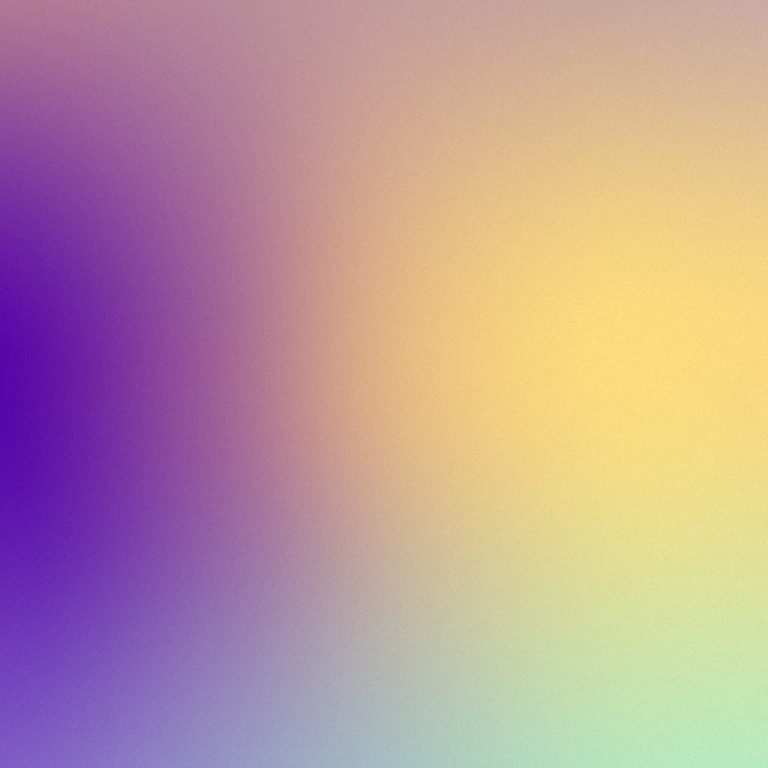
Write a Shadertoy shader that draws this background.

```glsl
// Soft mesh gradient: violet glow at left, gold at right, mint below, dusty rose above, fine grain.

// Each band holds five colours, evenly spaced from left to right.
const vec3 TOP_BAND[5] = vec3[5](
    vec3(0.70, 0.47, 0.58), vec3(0.71, 0.53, 0.60), vec3(0.76, 0.61, 0.61),
    vec3(0.78, 0.65, 0.61), vec3(0.79, 0.67, 0.64));
const vec3 MIDDLE_BAND[5] = vec3[5](
    vec3(0.34, 0.02, 0.66), vec3(0.59, 0.33, 0.60), vec3(0.88, 0.70, 0.52),
    vec3(0.985, 0.85, 0.49), vec3(0.98, 0.85, 0.50));
const vec3 BOTTOM_BAND[5] = vec3[5](
    vec3(0.50, 0.36, 0.77), vec3(0.57, 0.55, 0.77), vec3(0.65, 0.74, 0.76),
    vec3(0.71, 0.88, 0.74), vec3(0.72, 0.92, 0.75));

const float CREST_LEFT = 0.50;     // height of the middle band at the left edge
const float CREST_RIGHT = 0.55;    // and at the right edge
const float LOWER_LEAN = 0.05;     // rightward drift of the middle band below its crest
const float GRAIN_CELLS = 512.0;   // grain cells per canvas height
const float GRAIN_AMOUNT = 0.035;

// Smooth curve through the five colours of a band.
vec3 bandColor(vec3 band[5], float x) {
    float s = clamp(x, 0.0, 1.0) * 4.0;
    int i = min(int(s), 3);
    float t = s - float(i);
    vec3 a = band[max(i - 1, 0)];
    vec3 b = band[i];
    vec3 c = band[i + 1];
    vec3 d = band[min(i + 2, 4)];
    return b + 0.5 * t * (c - a + t * (2.0 * a - 5.0 * b + 4.0 * c - d
             + t * (3.0 * (b - c) + d - a)));
}

// Flat at the crest, still rising at the canvas edge.
float falloff(float t) {
    return t * t * (2.0 - t);
}

float hash(vec2 p) {
    vec3 q = fract(p.xyx * 0.1031);
    q += dot(q, q.yzx + 33.33);
    return fract((q.x + q.y) * q.z);
}

void mainImage(out vec4 fragColor, in vec2 fragCoord) {
    vec2 uv = fragCoord / iResolution.xy;

    // Distance from the crest: 0 on it, 1 at the top or bottom edge
    float crest = mix(CREST_LEFT, CREST_RIGHT, uv.x);
    float above = clamp((uv.y - crest) / (1.0 - crest), 0.0, 1.0);
    float below = clamp((crest - uv.y) / crest, 0.0, 1.0);

    // Blend the three bands
    float lean = LOWER_LEAN * smoothstep(0.0, 0.6, below);
    vec3 color = bandColor(MIDDLE_BAND, uv.x - lean);
    color = mix(color, bandColor(TOP_BAND, uv.x), falloff(above));
    color = mix(color, bandColor(BOTTOM_BAND, uv.x), falloff(below));

    // Film grain
    vec2 cell = floor(fragCoord / iResolution.y * GRAIN_CELLS);
    color += GRAIN_AMOUNT * (0.5 * (hash(cell) + hash(cell + 71.7)) - 0.5);

    fragColor = vec4(clamp(color, 0.0, 1.0), 1.0);
}
```
